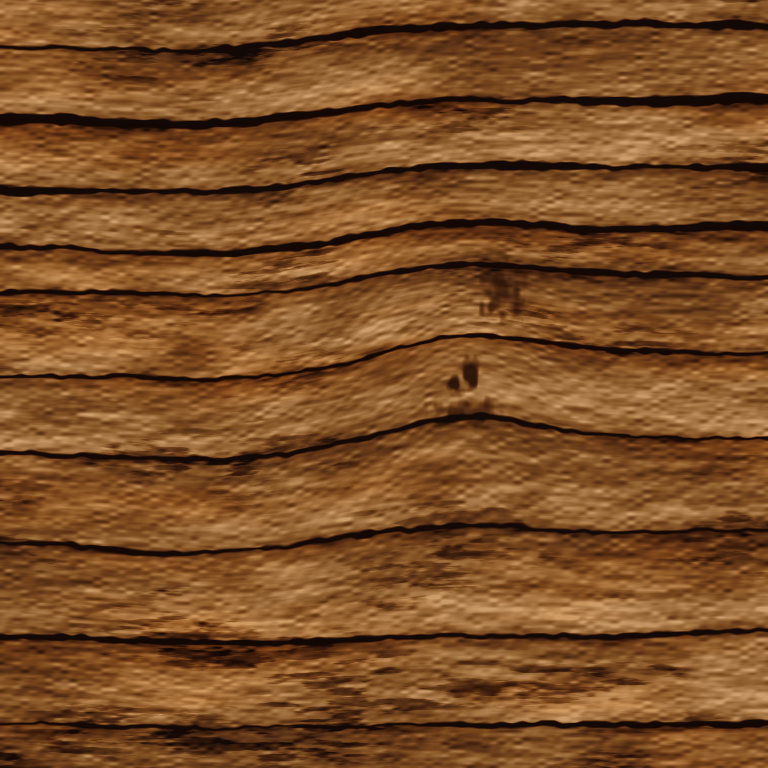
This texture is drawn by a three.js fragment shader. Its source:

```glsl
// Weathered wood: wavy horizontal planks of grain parted by dark ragged cracks.
// A bent height coordinate carries cracks, streaks and relief; their sum is one
// tone value, which a six-colour ramp turns into browns.
varying vec2 vUv;

const vec3 CRACK_BLACK = vec3(0.07, 0.03, 0.02);
const vec3 DEEP_BROWN = vec3(0.24, 0.12, 0.05);
const vec3 DARK_BROWN = vec3(0.36, 0.20, 0.09);
const vec3 MID_BROWN = vec3(0.46, 0.27, 0.11);
const vec3 TAN = vec3(0.56, 0.37, 0.18);
const vec3 PALE_TAN = vec3(0.67, 0.48, 0.29);
const vec3 HIGHLIGHT = vec3(0.80, 0.62, 0.42);
const vec3 STAIN_TINT = vec3(1.08, 0.95, 0.72);

const int CRACKS = 10;
const float BASE_TONE = 0.545;
const float BLOTCH = 0.34;
const float GRAIN = 0.36;
const float RELIEF = 0.36;
const float SHADOW = 0.20;
const float SHADOW_REACH = 0.020;
const float STREAK_DEPTH = 0.26;
const float EDGE = 0.0017;

float hash(vec2 p) {
  return fract(sin(dot(p, vec2(127.1, 311.7))) * 43758.5453);
}

float noise(vec2 p) {
  vec2 i = floor(p);
  vec2 f = fract(p);
  f = f * f * (3.0 - 2.0 * f);
  float low = mix(hash(i), hash(i + vec2(1.0, 0.0)), f.x);
  float high = mix(hash(i + vec2(0.0, 1.0)), hash(i + vec2(1.0, 1.0)), f.x);
  return mix(low, high, f.y);
}

float fbm(vec2 p) {
  float sum = 0.0;
  float amp = 0.533;
  for (int i = 0; i < 4; i++) {
    sum += amp * noise(p);
    p = p * 2.03 + 17.3;
    amp *= 0.5;
  }
  return sum;
}

float bell(float x, float width) {
  return exp(-x * x / (width * width));
}

// How far the grain is lifted: a dip at left, a rise, and a hump by the knots
float bend(vec2 p) {
  float rise = 0.024 * smoothstep(0.25, 0.62, p.x) - 0.008 * bell(p.x - 0.25, 0.16);
  float hump = 0.028 * bell(p.x - 0.61, 0.12) * bell(p.y - 0.53, 0.14);
  return rise * smoothstep(0.1, 0.42, p.y) + hump - 0.012 * bell(p.x - 0.3, 0.2) * bell(p.y - 0.2, 0.14);
}

// Crack heights from the top down, with planks widening towards the bottom
float crackHeight(float i) {
  return 0.945 - 0.082 * i - 0.0016 * i * i - 0.018 * sin(0.9 * i) + 0.02 * bell(i - 4.0, 0.6);
}

float bumps(vec2 p) {
  return 0.6 * noise(p * vec2(95.0, 190.0)) + 0.55 * noise(p * vec2(42.0, 85.0) + 31.0);
}

float knot(vec2 p, vec2 centre, vec2 radius) {
  float rough = noise(p * vec2(150.0, 50.0)) + noise(p * 110.0) - 1.0;
  return 1.0 - smoothstep(0.2, 1.3, length((p - centre) / radius) + 0.75 * rough);
}

float ramp(float lo, float hi, float x) {
  return clamp((x - lo) / (hi - lo), 0.0, 1.0);
}

vec3 woodColour(float t) {
  vec3 c = mix(CRACK_BLACK, DEEP_BROWN, ramp(0.07, 0.24, t));
  c = mix(c, DARK_BROWN, ramp(0.24, 0.36, t));
  c = mix(c, MID_BROWN, ramp(0.36, 0.46, t));
  c = mix(c, TAN, ramp(0.46, 0.56, t));
  c = mix(c, PALE_TAN, ramp(0.56, 0.67, t));
  return mix(c, HIGHLIGHT, ramp(0.67, 0.80, t));
}

void main() {
  vec2 p = vec2(vUv.x, vUv.y - bend(vUv));

  // Cracks, with shade below each and a lit lip above
  float crack = 0.0;
  float shade = 0.0;
  float rim = 0.0;
  float lip = 0.0;
  float ragged = 0.004 * (noise(p * vec2(75.0, 130.0)) - 0.5);
  for (int i = 0; i < CRACKS; i++) {
    float id = float(i);
    float wobble = 0.010 * noise(vec2(p.x * 5.0, id * 7.3)) + 0.004 * noise(vec2(p.x * 24.0, id * 3.7)) - 0.007;
    float d = p.y - crackHeight(id) - wobble + ragged;
    float swell = 0.35 + 1.2 * noise(vec2(p.x * 6.0 + 9.0, id * 5.1));
    float halfWidth = mix(0.0028, 0.0050, smoothstep(0.5, 0.85, vUv.y)) * swell;
    crack = max(crack, 1.0 - smoothstep(halfWidth - EDGE, halfWidth + EDGE, abs(d)));
    float depth = 0.4 + 1.1 * noise(vec2(p.x * 7.0, id * 11.9));
    shade = max(shade, depth * exp(min(d, 0.0) / SHADOW_REACH) * (1.0 - smoothstep(-0.002, 0.002, d)));
    rim = max(rim, exp(-abs(d) / 0.005));
    lip = max(lip, bell(d - 0.024, 0.018));
  }

  // Blotches, long grain and small bumps lit from above
  float blotch = fbm(p * vec2(5.0, 15.0) + 4.0) - 0.5;
  float grain = fbm(p * vec2(16.0, 110.0)) - 0.5;
  float relief = bumps(p) - bumps(p + vec2(-0.0012, 0.0034));

  // Broken dark streaks, thickest in the lower left
  float corner = (1.0 - smoothstep(0.0, 0.15, vUv.y)) * (1.0 - smoothstep(0.1, 0.7, vUv.x));
  float patches = smoothstep(0.48, 0.72, fbm(p * vec2(5.0, 17.0) + 53.0) + 0.2 * corner);
  float streak = patches * smoothstep(0.46, 0.66, fbm(p * vec2(22.0, 125.0) + 71.0) + 0.06 * corner);

  // Knots beside the hump
  float knots = 0.8 * knot(vUv, vec2(0.652, 0.620), vec2(0.030, 0.034));
  knots = max(knots, knot(vUv, vec2(0.611, 0.513), vec2(0.012, 0.018)));
  knots = max(knots, knot(vUv, vec2(0.595, 0.498), vec2(0.010, 0.014)));
  knots = max(knots, 0.75 * knot(vUv, vec2(0.610, 0.463), vec2(0.042, 0.015)));

  float tone = BASE_TONE + BLOTCH * blotch + GRAIN * grain + RELIEF * relief;
  tone += 0.06 * lip - SHADOW * shade - 0.12 * rim - STREAK_DEPTH * streak;
  tone = mix(tone, 0.13, 0.9 * knots);
  tone = mix(tone, 0.05, crack);

  float stain = clamp(0.7 * shade + 1.6 * (fbm(p * vec2(4.0, 20.0) + 90.0) - 0.5), 0.0, 1.0);
  gl_FragColor = vec4(woodColour(tone) * mix(vec3(1.0), STAIN_TINT, stain), 1.0);
}
```
